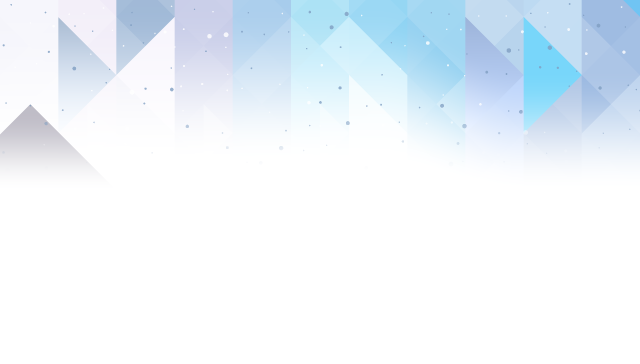
A Shadertoy shader for this background:

```glsl
// Pastel facets hang from the top edge and dissolve into white below.
// Eleven columns are cut by 45 degree lattice lines, overlaid with larger
// triangles, then sprinkled with cellular specks. Units: one column width.
#define COLUMNS 11.0
#define LATTICE_OFFSET 0.29
#define FACET_TINT 0.24
#define FADE_END 3.3
#define SPECK_CELL 0.34
#define SPECK_DENSITY 0.62
#define SAMPLES 3

const vec3 WHITE = vec3(1.0);
const vec3 COLUMN_COLOR[11] = vec3[11](
    vec3(.96, .96, .985), vec3(.94, .92, .97), vec3(.62, .72, .84),
    vec3(.76, .78, .90), vec3(.64, .79, .92), vec3(.66, .88, .96),
    vec3(.54, .82, .95), vec3(.56, .81, .94), vec3(.72, .83, .93),
    vec3(.70, .83, .94), vec3(.60, .72, .88));

float hash(vec2 p) {
    return fract(sin(dot(p, vec2(127.1, 311.7))) * 4375.85);
}

// 1 inside the vertical strip from a to b
float strip(float x, float a, float b) {
    return step(a, x) * step(x, b);
}

// Sideways triangle: upright base at base.x, tip one size away along side
float wedge(vec2 p, vec2 base, float side, float size) {
    float d = (p.x - base.x) * side;
    return step(0.0, d) * step(d + abs(p.y - base.y), size);
}

// Open triangle widening downward from its apex
float peak(vec2 p, vec2 apex) {
    return step(abs(p.x - apex.x), p.y - apex.y);
}

// p.x runs right, p.y runs down from the top edge
vec3 facets(vec2 p) {
    float column = clamp(floor(p.x), 0.0, COLUMNS - 1.0);
    float rising = p.x + p.y - LATTICE_OFFSET;
    float falling = p.y - p.x - LATTICE_OFFSET;
    vec3 col = COLUMN_COLOR[int(column)];

    // Lower bands of single columns
    float inTwo = strip(p.x, 2.0, 3.0);
    col = mix(col, vec3(.93, .93, .97), inTwo * step(3.0, rising));
    col = mix(col, vec3(.72, .82, .98), strip(p.x, 8.0, 9.0) * step(10.0, rising));
    col = mix(col, vec3(.64, .74, .88), strip(p.x, 9.0, 10.0) * step(11.0, rising));
    col = mix(col, vec3(.70, .80, .92), step(10.0, p.x) * step(12.0, rising));
    col = mix(col, vec3(.42, .76, .95), step(falling, -11.0));

    // Pale central peaks
    col = mix(col, vec3(.72, .91, .98),
              peak(p, vec2(6.0, LATTICE_OFFSET)) * strip(p.x, 5.0, 7.0));
    col = mix(col, vec3(.90, .97, .99),
              peak(p, vec2(6.0, 1.0 + LATTICE_OFFSET)) * strip(p.x, 6.0, 7.0));

    // Lattice tint, individual for each facet
    vec2 facet = vec2(floor(rising) + 7.0 * column, floor(falling));
    col = mix(col, WHITE, FACET_TINT * hash(facet));

    // Large sideways triangles
    float middle = 1.0 + LATTICE_OFFSET;
    float shade = 0.08 * p.y;
    col = mix(col, vec3(.64, .71, .80) + shade, wedge(p, vec2(1.0, middle), 1.0, 1.0));
    col = mix(col, vec3(.97, .96, .99), wedge(p, vec2(3.0, middle), -1.0, 1.0));
    col = mix(col, vec3(.59, .68, .83) + shade, wedge(p, vec2(8.0, middle), 1.0, 1.0));
    col = mix(col, vec3(.47, .84, .98), wedge(p, vec2(9.0, middle), 1.0, 1.0));

    // Faint half-column triangles
    for (float x = 1.5; x < 6.0; x += 2.0)
        col = mix(col, WHITE, 0.3 * wedge(p, vec2(x, 2.0 + LATTICE_OFFSET), 1.0, 0.5));

    // Columns on the right keep their colour further down
    float fadeStart = mix(0.1, 1.2, smoothstep(6.5, 9.0, p.x));
    float fadeEnd = mix(2.8, FADE_END, smoothstep(6.5, 9.0, p.x));
    col = mix(col, WHITE, smoothstep(fadeStart, fadeEnd, p.y));

    // Grey peak at the lower left
    float grey = peak(p, vec2(0.52, 1.5 + LATTICE_OFFSET));
    grey *= 1.0 - smoothstep(1.9, FADE_END, p.y);
    return mix(col, vec3(.75, .74, .78), grey * step(p.x, 2.0));
}

// One jittered round speck in each occupied cell, white or slate blue
vec3 addSpecks(vec3 col, vec2 p) {
    vec2 cell = floor(p / SPECK_CELL);
    vec2 jitter = vec2(hash(cell + 3.1), hash(cell + 17.7));
    vec2 center = (cell + 0.15 + 0.7 * jitter) * SPECK_CELL;
    float size = hash(cell + 41.3);
    float radius = mix(0.012, 0.042, size * size * size);
    float present = step(hash(cell + 73.9), SPECK_DENSITY);
    float visible = 1.0 - smoothstep(1.6, 3.0, p.y);
    vec3 tone = mix(vec3(.50, .62, .76), WHITE, step(0.55, hash(cell + 91.5)));
    float cover = step(length(p - center), radius);
    return mix(col, tone, 0.8 * cover * present * visible);
}

void mainImage(out vec4 fragColor, in vec2 fragCoord) {
    // Average a small grid of samples for smooth edges
    vec3 sum = vec3(0.0);
    for (int j = 0; j < SAMPLES; j++)
    for (int i = 0; i < SAMPLES; i++) {
        vec2 offset = (vec2(i, j) + 0.5) / float(SAMPLES) - 0.5;
        vec2 pos = fragCoord + offset;
        vec2 p = vec2(pos.x, iResolution.y - pos.y) * COLUMNS / iResolution.x;
        sum += addSpecks(facets(p), p);
    }
    fragColor = vec4(sum / float(SAMPLES * SAMPLES), 1.0);
}
```
